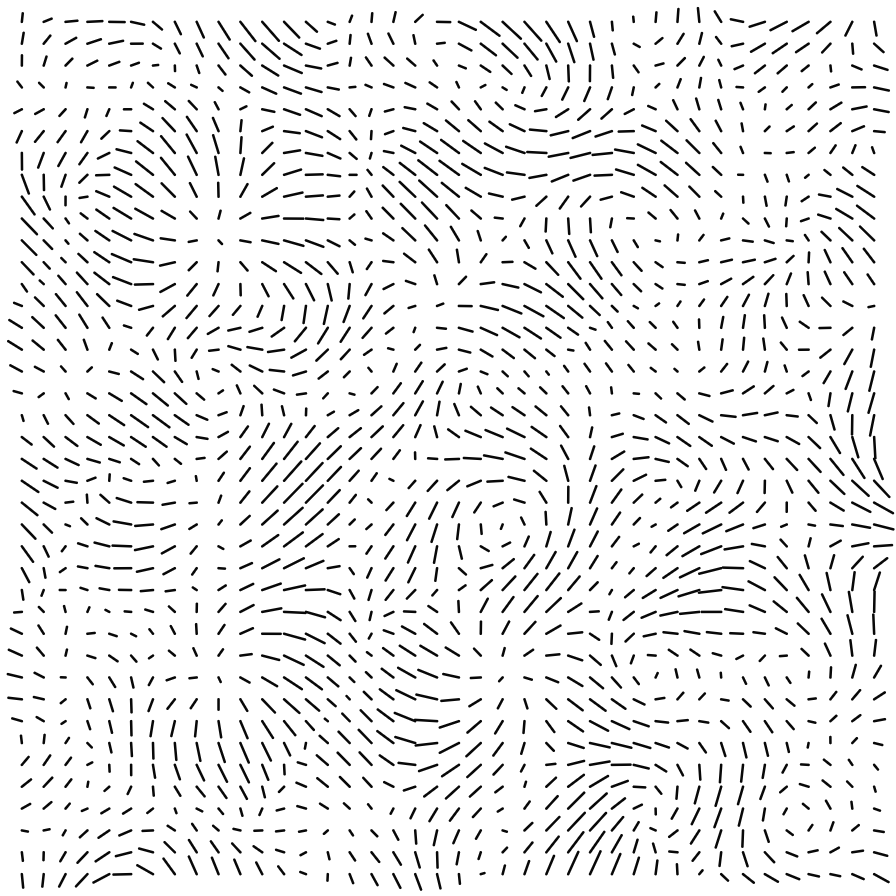
This pattern is drawn by a Shadertoy shader. Its source:

```glsl
// Draws a grid of short black strokes that follow a smooth noise vector field.

const float DIVISIONS = 41.0;   // grid intervals across the canvas

float hash(vec2 p) {
    vec3 q = fract(vec3(p.xyx) * 0.1031);
    q += dot(q, q.yzx + 33.33);
    return fract((q.x + q.y) * q.z);
}

// Slope of a random direction at a lattice corner, seen from the offset
float cornerSlope(vec2 corner, vec2 offset, float seed) {
    float angle = 6.28318 * hash(corner + seed);
    return dot(vec2(cos(angle), sin(angle)), offset);
}

float gradientNoise(vec2 p, float seed) {
    vec2 i = floor(p), f = fract(p);
    vec2 w = f * f * f * (f * (f * 6.0 - 15.0) + 10.0);
    vec2 e = vec2(1.0, 0.0);
    float low = mix(cornerSlope(i, f, seed), cornerSlope(i + e, f - e, seed), w.x);
    float high = mix(cornerSlope(i + e.yx, f - e.yx, seed),
                     cornerSlope(i + 1.0, f - 1.0, seed), w.x);
    return mix(low, high, w.y);
}

// Stroke from a grid node, in grid units: never shorter than a small dash
vec2 strokeAt(vec2 node) {
    vec2 p = node * 0.15 + vec2(3.53, 7.47);
    vec2 flow = vec2(gradientNoise(p, 11.0), gradientNoise(p, 57.0));
    float strength = max(length(flow), 1e-4);
    return flow / strength * min(0.17 + 1.45 * strength, 1.45);
}

float segmentDistance(vec2 p, vec2 stroke) {
    float along = clamp(dot(p, stroke) / dot(stroke, stroke), 0.0, 1.0);
    return length(p - stroke * along);
}

void mainImage(out vec4 fragColor, in vec2 fragCoord) {
    float side = min(iResolution.x, iResolution.y);
    vec2 p = fragCoord / side * DIVISIONS;
    float pixel = DIVISIONS / side;

    // Strokes may reach past their neighbours, so search two nodes around
    float nearest = 10.0;
    vec2 home = floor(p + 0.5);
    for (int y = -2; y <= 2; y++) {
        for (int x = -2; x <= 2; x++) {
            vec2 node = home + vec2(x, y);
            if (any(lessThan(node, vec2(0.5))) ||
                any(greaterThan(node, vec2(DIVISIONS - 0.5)))) continue;
            if (length(p - node) > 1.6) continue;
            nearest = min(nearest, segmentDistance(p - node, strokeAt(node)));
        }
    }

    // Ink on white paper with one pixel of smoothing
    float ink = clamp(0.5 + (0.058 - nearest) / pixel, 0.0, 1.0);
    fragColor = vec4(vec3(mix(1.0, 0.03, ink)), 1.0);
}
```
